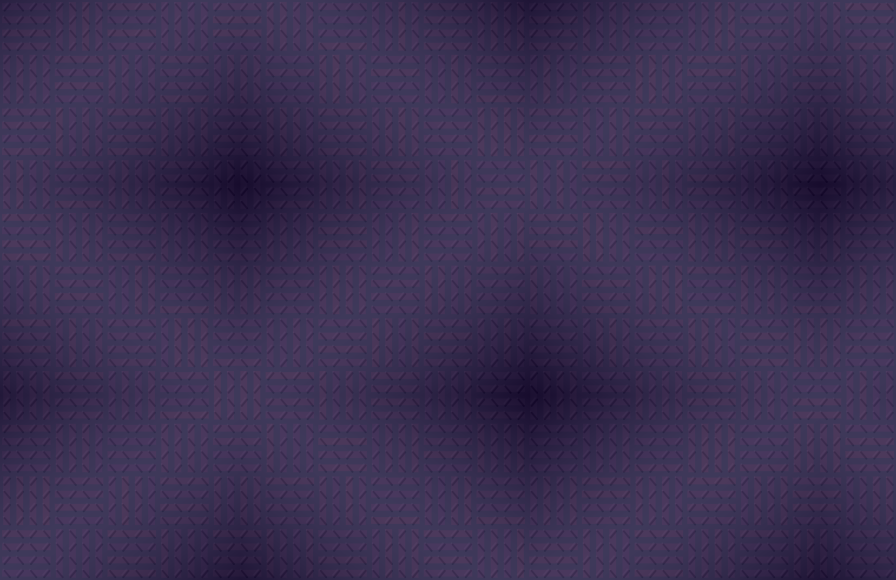
Write a Shadertoy shader that draws this pattern.

```glsl
// Dark violet basket weave of four-bar blocks, embossed with slanted studs and shaded by soft diamonds.

const float BLOCKS_ACROSS = 17.0;

float hash(vec2 p) {
    return fract(sin(dot(p, vec2(41.7, 289.3))) * 4375.85);
}

float segmentDistance(vec2 p, vec2 halfAxis) {
    float t = clamp(dot(p, halfAxis) / dot(halfAxis, halfAxis), -1.0, 1.0);
    return length(p - halfAxis * t);
}

// Distance to the centre of the nearest diamond: 0 in the middle, 1 on its border.
float diamondField(vec2 p) {
    vec2 q = (p - vec2(4.55, 3.5)) / vec2(11.0, 8.0);
    vec2 folded = abs(q - round(q));
    float d = 2.0 * (folded.x + folded.y);
    return min(d, 2.0 - d);
}

// Coverage of the four parallel bars inside a block; y runs across the bars.
float barMask(vec2 local, float aa) {
    vec2 q = vec2(local.x - 0.5, (fract(local.y * 4.0) - 0.5) * 0.25);
    vec2 edge = abs(q) - vec2(0.46, 0.064);
    return 1.0 - smoothstep(-aa, aa, max(edge.x, edge.y));
}

// Slanted studs: negative on the shaded side, positive on the lit side.
float studRelief(vec2 p, float aa) {
    vec2 cell = floor(p * 4.0);
    vec2 q = (fract(p * 4.0) - 0.5) * 0.25;
    float lean = mod(cell.x + cell.y, 2.0) < 0.5 ? -1.0 : 1.0;
    vec2 halfAxis = vec2(0.050, 0.060 * lean);
    float shade = segmentDistance(q - vec2(0.013, 0.016), halfAxis);
    float light = segmentDistance(q + vec2(0.016, 0.020), halfAxis * 0.85);
    float dark = 1.0 - smoothstep(0.018 - aa, 0.018 + aa, shade);
    float lit = 1.0 - smoothstep(0.014 - aa, 0.014 + aa, light);
    return lit * 0.45 * (1.0 - dark) - dark;
}

void mainImage(out vec4 fragColor, in vec2 fragCoord) {
    // One unit is one block, counted from the upper left.
    float unit = BLOCKS_ACROSS / iResolution.x;
    vec2 p = vec2(fragCoord.x, iResolution.y - fragCoord.y) * unit;
    float aa = 0.7 * unit;

    // Alternate the bar direction from block to block.
    vec2 block = floor(p);
    vec2 local = fract(p);
    bool upright = mod(block.x + block.y, 2.0) > 0.5;
    vec2 along = upright ? local.yx : local;
    float bars = barMask(along, aa);
    float wear = hash(block * 4.0 + floor(along.y * 4.0)) - 0.5;

    // Weave colours.
    vec3 ground = vec3(0.245, 0.222, 0.352);
    vec3 bar = vec3(0.292, 0.222, 0.365) + wear * vec3(0.018, 0.006, -0.012);
    vec3 color = mix(ground, bar, bars);

    // Diamond shading, deepest at each centre.
    float shade = pow(1.0 - diamondField(p), 1.7);
    color = mix(color, vec3(0.090, 0.045, 0.175) + 0.015 * bars, shade);

    // Embossed studs.
    float relief = studRelief(p, aa);
    color += relief * mix(vec3(0.055, 0.045, 0.050), vec3(0.040), shade);

    fragColor = vec4(clamp(color, 0.0, 1.0), 1.0);
}
```
